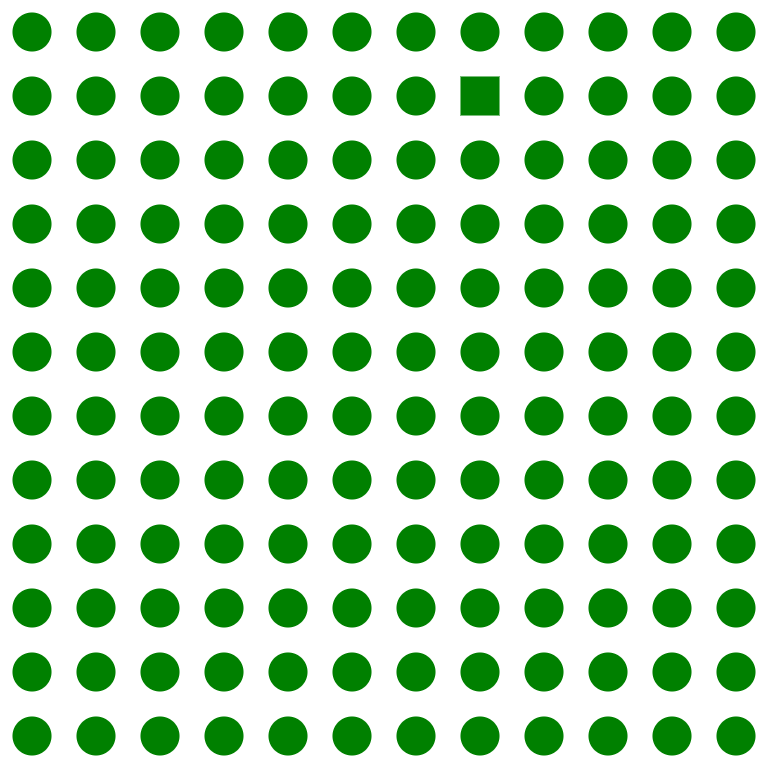
Reproduce this pattern procedurally as a WebGL 1 fragment shader.

```glsl
precision highp float;
// Grid of green discs on white, with a single square among them.

#define REPEATS 12.0
#define HALF_SIZE 0.305
#define SQUARE_CELL vec2(7.0, 10.0)
#define DISC_COLOR vec3(0.0, 0.5, 0.0)
#define GROUND_COLOR vec3(1.0)

uniform vec2 u_resolution;

float discDistance(vec2 p, float radius) {
  return length(p) - radius;
}

float squareDistance(vec2 p, float halfSide) {
  vec2 d = abs(p) - halfSide;
  return length(max(d, 0.0)) + min(max(d.x, d.y), 0.0);
}

void main() {
  // Cell index and position relative to the cell centre
  vec2 grid = gl_FragCoord.xy / u_resolution * REPEATS;
  vec2 cell = floor(grid);
  vec2 local = fract(grid) - 0.5;

  // One cell holds a square, every other a disc
  vec2 offset = abs(cell - SQUARE_CELL);
  bool isSquare = max(offset.x, offset.y) < 0.5;
  float dist = isSquare ? squareDistance(local, HALF_SIZE)
                        : discDistance(local, HALF_SIZE);

  // Edge smoothed over one pixel
  float pixel = REPEATS / min(u_resolution.x, u_resolution.y);
  float coverage = clamp(0.5 - dist / pixel, 0.0, 1.0);
  gl_FragColor = vec4(mix(GROUND_COLOR, DISC_COLOR, coverage), 1.0);
}
```
